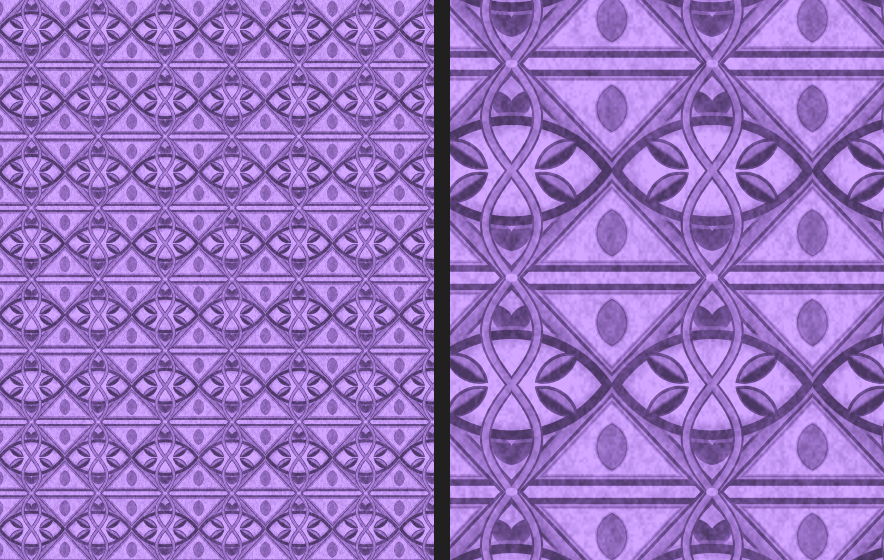
Left, the full canvas; right, a detail of the centre.
A WebGL 1 fragment shader for this pattern:

```glsl
precision mediump float;
// Carved purple lattice: pointed ovals with four petals sit inside diamond straps,
// between paired horizontal rails. Each cell is layered from distance functions
// as a single tone, roughened by grain and mapped onto a dark-to-light ramp.
uniform vec2 u_resolution;

float pixel;  // size of one pixel in cell widths

float hash(vec2 p) {
  return fract(sin(dot(p, vec2(12.9898, 78.233))) * 43758.5453);
}

float noise(vec2 p) {
  vec2 i = floor(p), f = fract(p);
  f = f * f * (3.0 - 2.0 * f);
  return mix(mix(hash(i), hash(i + vec2(1.0, 0.0)), f.x),
             mix(hash(i + vec2(0.0, 1.0)), hash(i + 1.0), f.x), f.y);
}

float fill(float d) {
  return 1.0 - smoothstep(-0.6 * pixel, 0.6 * pixel, d);
}

// Pointed leaf along y with half width size.x and half length size.y
float almond(vec2 p, vec2 size) {
  float radius = dot(size, size) / (2.0 * size.x);
  return length(vec2(abs(p.x) + radius - size.x, p.y)) - radius;
}

vec2 turn(vec2 p, float a) {
  return vec2(cos(a) * p.x - sin(a) * p.y, sin(a) * p.x + cos(a) * p.y);
}

// Raised strip with shadowed edges
float strap(float tone, float d, float halfWidth, float body) {
  tone = mix(tone, 0.16, fill(abs(d) - halfWidth));
  return mix(tone, body + 4.0 * d, fill(abs(d) - 0.62 * halfWidth));
}

void main() {
  vec2 uv = gl_FragCoord.xy / u_resolution.x * 6.49;
  pixel = 6.49 / u_resolution.x;
  vec2 period = vec2(1.0, 1.067);
  vec2 grid = (uv - vec2(0.47, 0.464)) / period + 0.5;
  vec2 q = (fract(grid) - 0.5) * period;
  vec2 a = abs(q);
  float oddColumn = mod(floor(grid.x), 2.0);

  float diamond = (a.x / 0.5 + a.y / 0.5335 - 1.0) / 2.74;
  float oval = length(vec2(a.x, a.y + 0.328)) - 0.598;
  float rail = 0.5335 - a.y;

  // Triangular panels with a sunken border and a leaf
  float panel = min(diamond - 0.06, rail - 0.08);
  float tone = mix(0.7, 0.95, fill(-panel));
  tone -= 0.25 * fill(abs(panel) - 0.007);
  vec2 leafPoint = vec2(0.5 - a.x, a.y - 0.31);
  float leaf = almond(leafPoint, vec2(0.077, 0.118));
  tone = mix(tone, 0.46 + 1.2 * leafPoint.x, fill(leaf));
  tone -= 0.2 * fill(abs(leaf) - 0.007);

  // Corners between oval and diamond, each with a pair of dark leaves
  tone = mix(tone, 0.8, fill(diamond));
  float side = q.y < 0.0 ? -1.0 : 1.0;
  vec2 budPoint = turn(vec2(a.x - 0.042, q.y - side * 0.325), 0.65);
  float bud = almond(budPoint, vec2(0.048, 0.095));
  tone = mix(tone, 0.12 + 5.0 * max(budPoint.x, 0.0), fill(bud));

  // Paired rails with a light strip between them
  tone = mix(tone, 0.94, fill(rail - 0.035));
  tone = mix(tone, 0.14, fill(abs(rail - 0.046) - 0.016));

  // Diagonal straps
  tone = strap(tone, diamond, 0.042, 0.6);

  // Oval with a shaded floor and a heavy rim
  float floorTone = 1.02 - 0.3 * smoothstep(-0.11, -0.03, oval);
  tone = mix(tone, floorTone, fill(oval));
  float rim = abs(oval + 0.018);
  tone = mix(tone, 0.12 * oddColumn, fill(rim - 0.024));
  tone = mix(tone, 0.6, 0.6 * fill(abs(oval - 0.013) - 0.009));

  // Four petals, half in shadow
  vec2 petalPoint = turn(a - vec2(0.225, 0.083), 0.98);
  float petal = almond(petalPoint, vec2(0.05, 0.12));
  float shadowed = smoothstep(-0.012, 0.012, petalPoint.x * side);
  tone = mix(tone, mix(0.62, -0.05, shadowed), fill(petal));
  tone = mix(tone, 0.0, 0.8 * fill(abs(petal) - 0.008));

  // Slender vertical strands crossing at the oval and at the rails
  float phase = 3.14159 * a.y / 0.5335;
  float strand = (a.x - 0.13 * sin(phase)) / sqrt(1.0 + 0.586 * cos(phase) * cos(phase));
  tone = strap(tone, strand, 0.027, 0.66);
  tone = mix(tone, 0.95, fill(length(vec2(a.x, rail) / vec2(0.03, 0.02)) * 0.02 - 0.02));

  // Fibrous grain and soft blotches
  float grain = noise(uv * vec2(44.0, 28.0)) + noise(uv * vec2(85.0, 70.0));
  tone += 0.2 * (grain - 1.0) + 0.1 * (noise(uv * 9.0) - 0.5);

  // Ramp with richer violet in the middle tones
  tone = clamp(tone, -0.08, 1.04);
  vec3 color = mix(vec3(0.33, 0.24, 0.44), vec3(0.81, 0.635, 1.0), tone);
  color += tone * (1.0 - tone) * vec3(0.0, -0.08, 0.1);
  gl_FragColor = vec4(color, 1.0);
}
```
